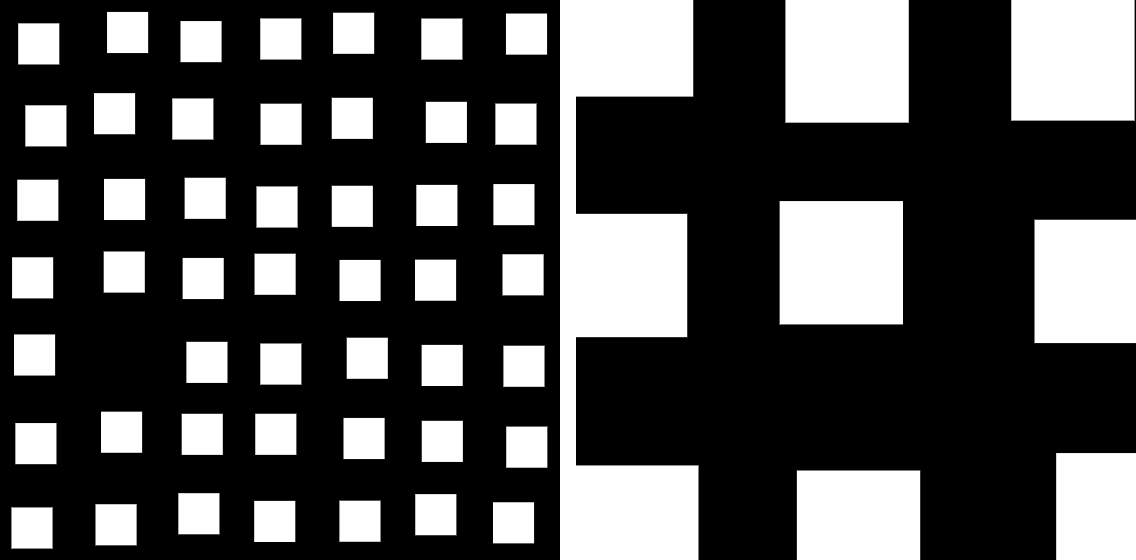
Left, the full canvas; right, a detail of the centre.
Write a WebGL 1 fragment shader that draws this pattern.

```glsl
precision highp float;

uniform vec2 u_resolution;

// Two independent random values in 0..1 for a cell
vec2 cellHash(vec2 cell) {
    vec2 seed = vec2(dot(cell, vec2(127.1, 311.7)), dot(cell, vec2(269.5, 183.3)));
    return fract(sin(seed) * 43758.55);
}

float boxDistance(vec2 p, float halfSize) {
    vec2 d = abs(p) - halfSize;
    return max(d.x, d.y);
}

void main() {
    // Seven whole cells each way; the wrapped index keeps the tiling seamless
    vec2 grid = gl_FragCoord.xy / u_resolution * 7.0;
    vec2 cell = mod(floor(grid), 7.0);

    // Each square drifts up to a tenth of a cell, staying inside its own cell
    vec2 jitter = (cellHash(cell) - 0.5) * 0.2;
    float dist = boxDistance(fract(grid) - 0.5 - jitter, 0.257);

    // One-pixel edge smoothing
    float pixel = 7.0 / min(u_resolution.x, u_resolution.y);
    float square = clamp(0.5 - dist / pixel, 0.0, 1.0);

    // A single cell is left empty
    float present = step(0.5, distance(cell, vec2(1.0, 2.0)));

    gl_FragColor = vec4(vec3(square * present), 1.0);
}
```
